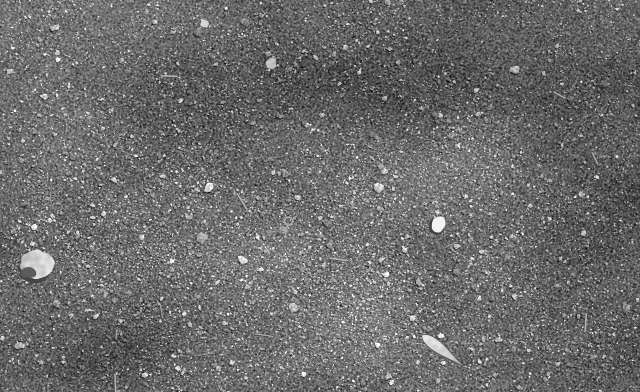
This texture is drawn by a Shadertoy shader. Its source:

```glsl
// Grey gravelly ground seen from above: mottled, grainy soil under layers of
// faceted pebbles scattered on jittered grids, with straw bits, pale stones,
// a broken shell and a dry leaf on top. Lengths are in canvas heights.

vec2 hash2(vec2 p) {
    vec3 a = fract(p.xyx * vec3(.1031, .1030, .0973));
    a += dot(a, a.yzx + 33.33);
    return fract((a.xx + a.yz) * a.zy);
}

float gradientNoise(vec2 p) {
    vec2 i = floor(p), f = fract(p), u = f * f * f * (f * (f * 6. - 15.) + 10.);
    vec2 e = vec2(0, 1);
    float a = dot(hash2(i) * 2. - 1., f);
    float b = dot(hash2(i + e.yx) * 2. - 1., f - e.yx);
    float c = dot(hash2(i + e.xy) * 2. - 1., f - e.xy);
    float d = dot(hash2(i + e.yy) * 2. - 1., f - e.yy);
    return mix(mix(a, b, u.x), mix(c, d, u.x), u.y);
}

float fbm(vec2 p) {
    float sum = 0., amp = 1.;
    for (int i = 0; i < 4; i++) {
        sum += amp * gradientNoise(p);
        p = mat2(1.6, 1.2, -1.2, 1.6) * p + 7.3;
        amp *= .55;
    }
    return sum;
}

mat2 turn(float a) { return mat2(cos(a), sin(a), -sin(a), cos(a)); }

// Soft oval falloff used for broad patches
float patchAt(vec2 p, vec2 centre, vec2 size) {
    vec2 q = (p - centre) / size;
    return exp(-dot(q, q));
}

// Irregular six-sided stone
float stone(vec2 q, float r, vec2 seed) {
    float d = -9.;
    for (float k = 0.; k < 6.; k++) {
        vec2 h = hash2(seed + k * 17.7);
        float a = (k + .7 * h.x) * 1.0472;
        d = max(d, dot(q, vec2(cos(a), sin(a))) - r * (.72 + .4 * h.y));
    }
    return d;
}

float segment(vec2 p, vec2 a, vec2 b) {
    vec2 q = p - a, s = b - a;
    return length(q - s * clamp(dot(q, s) / dot(s, s), 0., 1.));
}

void paint(inout float tone, float d, float value) {
    float soft = .7 / iResolution.y;
    tone = mix(tone, value, smoothstep(soft, -soft, d));
}

// One layer of pebbles, each with a shadow at its lower left
void scatter(inout float tone, vec2 p, float cells, float amount) {
    vec2 g = turn(cells) * p * cells + cells * 3.7, id = floor(g);
    vec2 sun = turn(cells) * vec2(.5, .85);
    float soft = .6 * cells / iResolution.y;
    for (int n = 0; n < 9; n++) {
        vec2 cell = id + vec2(n % 3, n / 3) - 1.;
        vec2 pick = hash2(cell + 5.1);
        if (pick.x > amount) continue;
        vec2 look = hash2(cell + 41.3);
        vec2 q = g - cell - .2 - .6 * hash2(cell + 83.9);
        float r = mix(.19, .43, look.x * sqrt(look.x));
        mat2 m = turn(look.y * 6.283);
        vec2 stretch = vec2(1, 1. + .7 * pick.y);
        float shade = stone(m * (q + .14 * sun) * stretch, r, cell);
        float d = stone(m * q * stretch, r, cell);
        float value = mix(.46, .88, pow(fract(look.y * 7.31), 1.5));
        value += .1 * clamp(dot(q, sun) / r, -1., 1.);
        tone *= 1. - .42 * smoothstep(.12, -.08, shade);
        tone = mix(tone, value, smoothstep(soft, -soft, d));
    }
}

void mainImage(out vec4 fragColor, in vec2 fragCoord) {
    vec2 p = fragCoord / iResolution.y;
    float aspect = iResolution.x / iResolution.y;

    // Broad light and dark areas
    float light = .1 * fbm(p * vec2(3, 4.5) + 2.)
        + .06 * patchAt(p, vec2(.1, .92), vec2(.45, .25))
        + .06 * patchAt(p, vec2(.9, .3), vec2(.45, .25))
        - .08 * patchAt(p, vec2(.95, .82), vec2(.4, .13))
        - .04 * patchAt(p, vec2(.4, .72), vec2(.25, .08))
        - .07 * patchAt(p, vec2(.28, .1), vec2(.22, .11))
        - .06 * patchAt(p, vec2(1.6, .5), vec2(.25, .5));

    // Soil, then pebbles thickest in the lower middle
    float tone = .39 + .1 * gradientNoise(turn(.6) * p * 45.);
    float gravel = .36 + .6 * patchAt(p, vec2(.87, .31), vec2(.48, .25))
        + .25 * patchAt(p, vec2(.25, .5), vec2(.4, .3))
        + .5 * gradientNoise(p * 4.) + .6 * gradientNoise(p * 13.);
    scatter(tone, p, 140., .85 * gravel);
    scatter(tone, p, 92., .55 * gravel);
    scatter(tone, p, 54., .25 * gravel);
    scatter(tone, p, 31., .05 * (.4 + gravel));
    tone += light;

    // Fine sand grain on two turned lattices
    tone += .3 * gradientNoise(turn(.5) * p * 150.);
    tone += .22 * gradientNoise(turn(1.1) * p * 215. + 31.);

    // Straw and twig bits
    for (float i = 0.; i < 26.; i++) {
        vec2 a = hash2(vec2(i, 3.7)) * vec2(aspect, 1), h = hash2(vec2(i, 19.2));
        vec2 b = a + turn(h.x * 6.283) * vec2(.012 + .04 * h.y * h.y, 0);
        paint(tone, segment(p, a - .002, b - .002) - .0015, .26);
        paint(tone, segment(p, a, b) - .001 - .0012 * h.x, .52 + .22 * h.y);
    }

    // Looped stalk
    vec2 knot = vec2(.736, .436);
    float stalk = min(abs(length(p - knot) - .01), segment(p, knot - vec2(.003, .011), vec2(.727, .394)));
    paint(tone, min(stalk, segment(p, knot + vec2(.01, .004), knot + vec2(.02, .013))) - .0018, .7);

    // Pale stones
    float rough = .004 * gradientNoise(p * 50.);
    paint(tone, stone(p - vec2(.693, .837), .015, vec2(4)), .76 + .15 * gradientNoise(p * 90.));
    paint(tone, stone(p - vec2(.523, .939), .011, vec2(9)), .84);
    paint(tone, length((p - vec2(1.114, .423)) * vec2(1, .9)) - .02, .26);
    paint(tone, length(turn(.4) * (p - vec2(1.119, .428)) * vec2(1.1, .9)) - .019 + rough, .95);

    // Broken shell with a dark opening
    vec2 s = p - vec2(.095, .326);
    paint(tone, length(s + vec2(.006, .008)) - .041, .27);
    paint(tone, length(s * vec2(.95, 1.1)) - .04 + 2. * rough, .82 + 1.5 * s.x + .2 * gradientNoise(p * 60.));
    paint(tone, length((s + vec2(.022, .021)) * vec2(.8, 1)) - .014 + 2. * rough, .36);

    // Dry leaf tapering into its stem
    vec2 tip = vec2(1.078, .144), axis = vec2(.1, -.075);
    float u = clamp(dot(p - tip, axis) / dot(axis, axis), 0., 1.);
    float blade = length(p - tip - axis * u) - .048 * pow(u, .65) * pow(1. - u, 1.5) - .0008;
    paint(tone, blade - .002, .3);
    paint(tone, blade, .9 - .15 * u + .12 * gradientNoise(p * 70.));

    fragColor = vec4(vec3(clamp(tone, 0., 1.)), 1);
}
```
